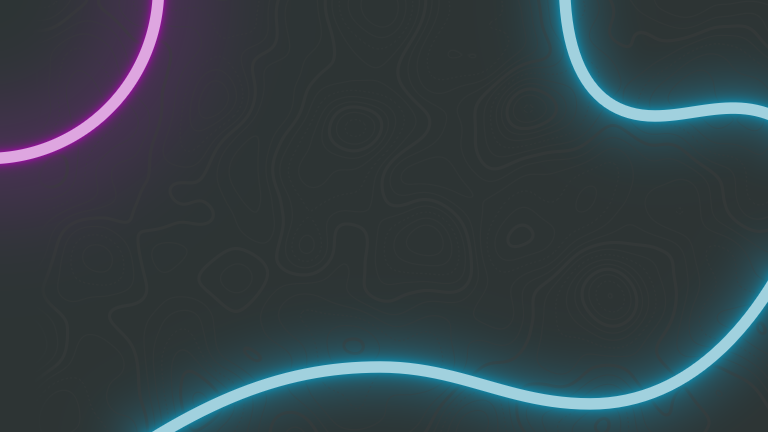
A Shadertoy shader for this background:

```glsl
// Neon ribbons over a dark, faint topographic map.
// Ribbons are distances to an arc and to cubic curves, each with layered halos;
// the map draws level lines of gradient noise raised by a few round hills.

const vec3 SLATE     = vec3(0.175, 0.205, 0.205);
const vec3 CONTOUR   = vec3(0.225, 0.232, 0.232);
const vec3 PINK_CORE = vec3(0.87, 0.65, 0.88);
const vec3 PINK_RIM  = vec3(0.61, 0.05, 0.64);
const vec3 PINK_HALO = vec3(0.34, 0.19, 0.39);
const vec3 BLUE_CORE = vec3(0.63, 0.82, 0.87);
const vec3 BLUE_RIM  = vec3(0.06, 0.53, 0.66);
const vec3 BLUE_HALO = vec3(0.16, 0.39, 0.46);
const float HALF_WIDTH = 0.0133;

// Hill centres (xy) and radii (z), in canvas heights
const vec3 HILLS[8] = vec3[8](
    vec3(1.02, 0.455, 0.10), vec3(1.22, 0.765, 0.09),
    vec3(0.21, 0.44, 0.08),  vec3(0.49, 0.775, 0.09),
    vec3(1.42, 0.335, 0.08), vec3(0.82, 0.72, 0.08),
    vec3(0.71, 0.43, 0.06),  vec3(0.86, 0.95, 0.10));

vec2 gradientAt(vec2 cell) {
    float n = fract(sin(dot(cell, vec2(127.1, 311.7))) * 4375.85);
    return vec2(cos(6.2832 * n), sin(6.2832 * n));
}

float gradientNoise(vec2 p) {
    vec2 i = floor(p), f = fract(p);
    vec2 u = f * f * f * (f * (f * 6.0 - 15.0) + 10.0);
    vec2 e = vec2(1.0, 0.0);
    float a = dot(gradientAt(i), f);
    float b = dot(gradientAt(i + e.xy), f - e.xy);
    float c = dot(gradientAt(i + e.yx), f - e.yx);
    float d = dot(gradientAt(i + e.xx), f - e.xx);
    return mix(mix(a, b, u.x), mix(c, d, u.x), u.y);
}

float terrain(vec2 p) {
    float h = gradientNoise(p * 3.2) + 0.35 * gradientNoise(p * 7.0 + 4.3);
    for (int i = 0; i < 8; i++) {
        vec2 q = (p - HILLS[i].xy) / HILLS[i].z;
        h += 0.5 * exp(-dot(q, q));
    }
    return h;
}

// Coverage of a shape with signed distance d
float fill(float d, float pixel) {
    return clamp(0.5 - d / pixel, 0.0, 1.0);
}

// Level lines: most are thin, some are thick and some are dotted
float contours(vec2 p, float levels, float pixel) {
    const float STEP = 0.002;
    float h = terrain(p);
    vec2 slope = vec2(terrain(p + vec2(STEP, 0.0)) - h,
                      terrain(p + vec2(0.0, STEP)) - h) / STEP;
    float level = h * levels;
    float d = abs(fract(level) - 0.5) / (levels * max(length(slope), 0.15));
    float kind = mod(floor(level), 5.0);
    float thick = step(kind, 0.5);
    float dotted = step(abs(kind - 2.0), 0.5);
    float along = abs(slope.y) > abs(slope.x) ? p.x : p.y;
    float dots = smoothstep(-0.4, 0.4, sin(along * 620.0));
    float line = fill(d - mix(0.0014, 0.0036, thick), pixel);
    return line * mix(1.0, dots, dotted) * mix(0.65, 0.85, thick);
}

float segmentDistance(vec2 p, vec2 a, vec2 b) {
    vec2 ab = b - a;
    return length(p - a - ab * clamp(dot(p - a, ab) / dot(ab, ab), 0.0, 1.0));
}

float curveDistance(vec2 p, vec2 a, vec2 b, vec2 c, vec2 d) {
    const int PIECES = 24;
    float best = 10.0;
    vec2 last = a;
    for (int i = 1; i <= PIECES; i++) {
        float t = float(i) / float(PIECES), s = 1.0 - t;
        vec2 next = s*s*s*a + 3.0*s*s*t*b + 3.0*s*t*t*c + t*t*t*d;
        best = min(best, segmentDistance(p, last, next));
        last = next;
    }
    return best;
}

vec3 addHalo(vec3 base, vec3 halo, float d, float spread, float strength) {
    return mix(base, halo, strength * exp(-d * d / (spread * spread)));
}

vec3 addRibbon(vec3 base, vec3 core, vec3 rim, float d, float spread, float pixel) {
    float edge = d - HALF_WIDTH;
    base = mix(base, rim, 0.9 * exp(-max(edge, 0.0) / spread));
    return mix(base, core, fill(edge, pixel));
}

void mainImage(out vec4 fragColor, in vec2 fragCoord) {
    float pixel = 1.0 / iResolution.y;
    vec2 p = fragCoord * pixel;

    // Ribbon distances: corner arc, upper right curve, lower wave
    float pink = abs(length(p - vec2(-0.028, 1.028)) - 0.395);
    vec2 dip = vec2(1.516, 0.7315), crest = vec2(0.88, 0.1505), trough = vec2(1.366, 0.065);
    float blue = curveDistance(p, vec2(1.307, 1.02), vec2(1.3125, 0.826), vec2(1.389, 0.7315), dip);
    blue = min(blue, curveDistance(p, dip, vec2(1.609, 0.7315), vec2(1.701, 0.7755), vec2(1.80, 0.727)));
    blue = min(blue, curveDistance(p, vec2(0.347, -0.0185), vec2(0.544, 0.104), vec2(0.706, 0.1505), crest));
    blue = min(blue, curveDistance(p, crest, vec2(1.065, 0.1505), vec2(1.18, 0.065), trough));
    blue = min(blue, curveDistance(p, trough, vec2(1.54, 0.065), vec2(1.685, 0.171), vec2(1.794, 0.352)));

    // Soft light, then the map, then the ribbons
    vec3 color = addHalo(SLATE, PINK_HALO, pink, 0.17, 0.55);
    color = addHalo(color, BLUE_HALO, blue, 0.095, 0.55);
    float mapFade = smoothstep(0.07, 0.14, p.x);
    color = mix(color, CONTOUR, 0.6 * mapFade * contours(p, 9.0, pixel));
    color = addRibbon(color, PINK_CORE, PINK_RIM, pink, 0.009, pixel);
    color = addRibbon(color, BLUE_CORE, BLUE_RIM, blue, 0.015, pixel);
    fragColor = vec4(color, 1.0);
}
```
